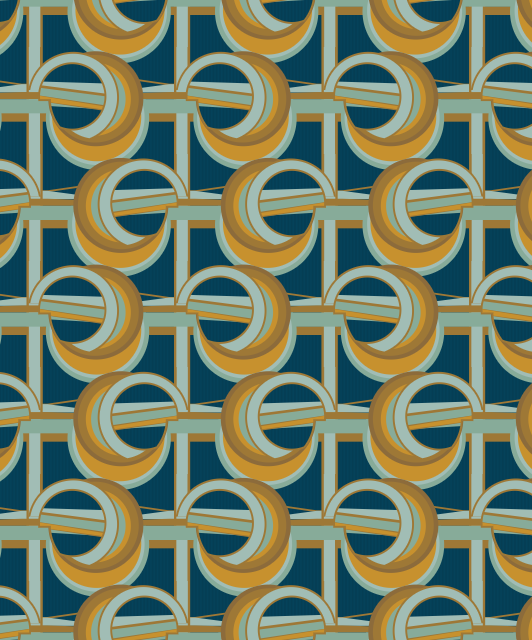
Write a Shadertoy shader that draws this pattern.

```glsl
// Interlocking rings, crescents and cups on a lattice of ribbons over navy.
// Each row is one motif built from disc and band distances, painted back to
// front; alternate rows are mirrored, and lower rows overlap those above.

#define HEIGHT 768.0                 // design units down the canvas
#define REPEAT vec2(177.0, 128.0)    // motif spacing
#define RING_AT vec2(88.0, 117.0)    // centre of the first ring
#define MIRROR_X 130.0               // axis that flips alternate rows
#define OUTLINE 2.3
#define NAVY  vec3(0.02, 0.25, 0.34)
#define PALE  vec3(0.63, 0.74, 0.71)
#define SAGE  vec3(0.53, 0.67, 0.60)
#define BROWN vec3(0.62, 0.47, 0.21)
#define UMBER vec3(0.55, 0.42, 0.23)
#define GOLD  vec3(0.78, 0.57, 0.18)

float disc(vec2 p, vec2 centre, float radius) {
    return length(p - centre) - radius;
}

float band(float y, float top, float bottom) {
    return max(top - y, y - bottom);
}

// Lay ink wherever the distance is negative, with a one pixel soft edge.
void paint(inout vec3 color, vec3 ink, float dist) {
    float pixel = HEIGHT / iResolution.y;
    color = mix(color, ink, clamp(0.5 - dist / pixel, 0.0, 1.0));
}

vec3 ground(vec2 p) {
    return NAVY * (1.0 + 0.035 * sin(p.x * 1.57));
}

void paintRibbons(inout vec3 color, vec2 q) {
    // Slanted slivers open out between one motif and the next.
    float t = clamp((mod(q.x + 30.0, REPEAT.x) - 100.0) / 45.0, 0.0, 1.0);
    paint(color, BROWN, band(q.y, 18.5, 29.0));
    paint(color, BROWN, abs(q.y - mix(-22.0, -15.5, t)) - 1.1);
    paint(color, PALE, band(q.y, mix(-10.0, -16.0, t), -6.0));

    // Upright ribbon
    float upright = abs(q.x + 46.7);
    paint(color, BROWN, upright - 9.5);
    paint(color, PALE, upright - 6.7);

    paint(color, BROWN, band(q.y, mix(-5.0, -6.5, t), 2.0));
    paint(color, SAGE, band(q.y, 2.0, 19.0));
}

// Ribbons seen through the ring, fanning slightly downhill.
vec3 ringView(vec2 q) {
    vec3 color = ground(q);
    float strand = -13.0 + 0.13 * (q.x + 38.0);
    float ray = 3.0 + 0.15 * (q.x + 27.0);
    paint(color, PALE, band(q.y, -18.0 + 0.03 * q.x, strand));
    paint(color, SAGE, band(q.y, strand, 12.0 + 0.06 * q.x));
    paint(color, BROWN, abs(q.y - strand) - 1.6);
    paint(color, BROWN, abs(q.y - ray) - 3.4);
    paint(color, GOLD, abs(q.y - ray) - 2.4 + 0.015 * q.x);
    return color;
}

// q is measured from the ring centre, with y pointing down.
void paintMotif(inout vec3 color, vec2 q) {
    // Cup
    paint(color, SAGE, max(disc(q, vec2(29.0, 25.0), 62.0), 2.0 - q.y));
    paint(color, PALE, max(disc(q, vec2(28.5, 24.0), 57.0), 10.0 - q.y));
    paint(color, GOLD, max(disc(q, vec2(28.0, 23.0), 53.5), 10.0 - q.y));

    // Nested crescents
    vec2 moon = vec2(27.0, 1.5);
    paint(color, UMBER, disc(q, moon, 57.0));
    paint(color, BROWN, disc(q, moon - vec2(1.0, 0.0), 52.5));
    paint(color, GOLD, disc(q, vec2(25.0, 2.0), 44.0));
    paint(color, SAGE, disc(q, vec2(22.0, 2.0), 40.7));

    // Ring, tapering away at the lower outside quarter
    float taper = min(q.y + 9.0, disc(q, moon, 48.0));
    float ring = disc(q, vec2(0.0), 52.5);
    paint(color, BROWN, max(ring - OUTLINE, taper));
    paint(color, PALE, max(ring, taper));

    // Opening
    float opening = max(disc(q, vec2(-1.3), 38.7),
                        min(q.y - 2.0, disc(q, moon, 54.0)));
    paint(color, BROWN, opening - OUTLINE);
    paint(color, ringView(q), opening);
}

void mainImage(out vec4 fragColor, in vec2 fragCoord) {
    vec2 p = vec2(fragCoord.x, iResolution.y - fragCoord.y)
           * HEIGHT / iResolution.y;
    vec3 color = ground(p);
    float nearest = floor((p.y - RING_AT.y + 60.0) / REPEAT.y);

    // The row above may hang down into this one, so it is painted first.
    for (int i = 1; i >= 0; i--) {
        float row = nearest - float(i);
        float x = mod(row, 2.0) < 0.5 ? p.x : 2.0 * MIRROR_X - p.x;
        vec2 q = vec2(mod(x - RING_AT.x + 59.0, REPEAT.x) - 59.0,
                      p.y - RING_AT.y - row * REPEAT.y);
        paintRibbons(color, q);
        paintMotif(color, q);
    }
    fragColor = vec4(color, 1.0);
}
```
